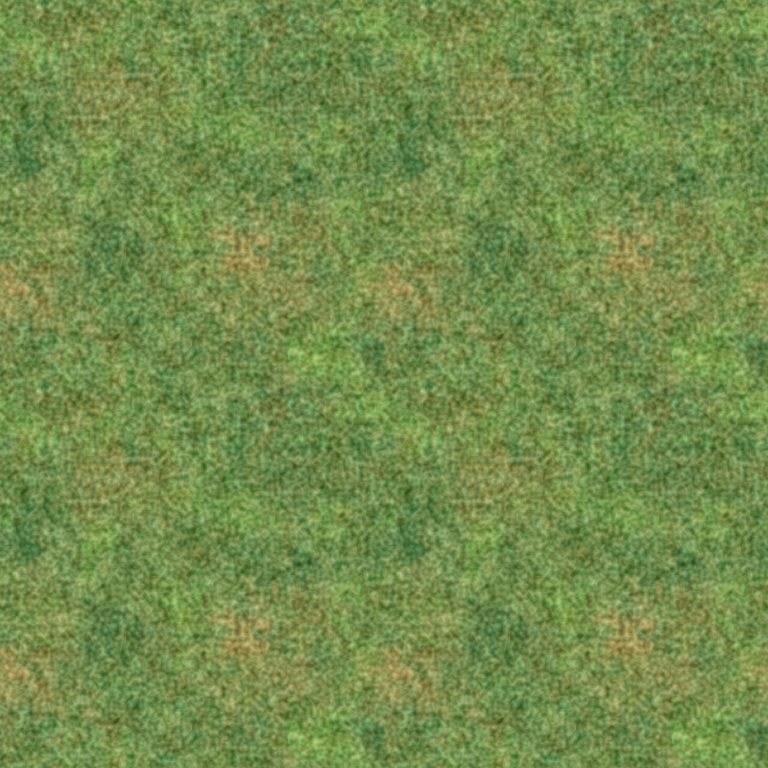
Give the GLSL for this texture, as a WebGL 2 fragment shader.

```glsl
#version 300 es
precision highp float;

uniform vec2 u_resolution;
out vec4 outColor;

#define REPEATS 2.0
#define GRASS vec3(0.448, 0.558, 0.305)
#define STRAW vec3(0.670, 0.605, 0.360)
#define SHADE vec3(0.340, 0.490, 0.285)
#define LUSH vec3(0.480, 0.620, 0.305)
#define OLIVE vec3(0.485, 0.530, 0.290)
#define GRAIN_CELLS 80.0
#define GRAIN_CONTRAST 0.175
#define STRAND_LIGHT 0.040
#define HUE_SPECKLE 0.065
#define DRIFT 0.085
#define RAGGEDNESS 0.060

const float TAU = 6.2831853;

// Integer hash of a lattice point, from 0 to 1
float hash(vec2 cell, float seed) {
    uvec3 q = uvec3(cell, seed) * uvec3(1597u, 3812u, 7919u) + 1013u;
    uint h = (q.x ^ (q.y << 7) ^ q.z) * 747796405u + q.y * 28913u;
    h = ((h >> ((h >> 28) + 4u)) ^ h) * 277803737u;
    h = (h >> 22) ^ h;
    return float(h & 65535u) / 65536.0;
}

float slope(vec2 cell, vec2 offset, float cells, float seed) {
    float angle = TAU * hash(mod(cell, cells), seed);
    return dot(vec2(cos(angle), sin(angle)), offset);
}

// Gradient noise that wraps over one tile
float noise(vec2 tile, float cells, float seed) {
    vec2 p = tile * cells;
    vec2 i = floor(p);
    vec2 f = p - i;
    vec2 w = f * f * f * (f * (f * 6.0 - 15.0) + 10.0);
    vec2 e = vec2(1.0, 0.0);
    float low = mix(slope(i, f, cells, seed),
                    slope(i + e.xy, f - e.xy, cells, seed), w.x);
    float high = mix(slope(i + e.yx, f - e.yx, cells, seed),
                     slope(i + e.xx, f - e.xx, cells, seed), w.x);
    return mix(low, high, w.y);
}

float fbm(vec2 tile, float cells, float seed) {
    float sum = 0.0;
    float gain = 1.0;
    for (int k = 0; k < 4; k++) {
        sum += gain * noise(tile, cells, seed + float(k));
        cells *= 2.0;
        gain *= 0.65;
    }
    return sum;
}

// Soft round spot: centre, radius, strength
float spot(vec2 tile, vec4 s) {
    vec2 d = fract(tile - s.xy + 0.5) - 0.5;
    return s.w * exp(-dot(d, d) / (s.z * s.z));
}

const vec4 DRY[8] = vec4[8](
    vec4(0.64, 0.35, 0.080, 1.00), vec4(0.04, 0.23, 0.085, 0.95),
    vec4(0.78, 0.22, 0.075, 0.50), vec4(0.61, 0.13, 0.060, 0.45),
    vec4(0.16, 0.37, 0.050, 0.50), vec4(0.82, 0.40, 0.055, 0.35),
    vec4(0.30, 0.74, 0.110, 0.35), vec4(0.20, 0.16, 0.060, 0.30));
const vec4 DAMP[4] = vec4[4](
    vec4(0.29, 0.25, 0.110, 0.50), vec4(0.82, 0.77, 0.110, 0.60),
    vec4(0.60, 0.74, 0.080, 0.45), vec4(0.01, 0.60, 0.090, 0.55));

void main() {
    vec2 tile = fract(gl_FragCoord.xy / u_resolution * REPEATS);

    // Broad drifts of lush, shaded and olive grass
    float meadow = fbm(tile, 5.0, 11.0);
    vec3 color = mix(GRASS, LUSH, smoothstep(0.0, 0.5, meadow));
    color = mix(color, SHADE, smoothstep(0.0, 0.6, -meadow) * 0.75);
    color = mix(color, OLIVE, smoothstep(0.0, 0.5, fbm(tile, 6.0, 16.0)) * 0.7);
    color += DRIFT * fbm(tile, 11.0, 81.0);

    // Ragged dry and damp spots
    vec2 warp = vec2(fbm(tile, 12.0, 21.0), fbm(tile, 12.0, 31.0));
    vec2 ragged = tile + RAGGEDNESS * warp;
    float dry = 0.0;
    float damp = 0.0;
    for (int k = 0; k < DRY.length(); k++) dry += spot(ragged, DRY[k]);
    for (int k = 0; k < DAMP.length(); k++) damp += spot(ragged, DAMP[k]);
    float breakup = 0.85 + 0.7 * noise(tile, 26.0, 41.0);
    color = mix(color, SHADE, clamp(damp * breakup, 0.0, 1.0));
    color = mix(color, STRAW, clamp(dry * breakup, 0.0, 0.9));

    // Fine grain of blades at three sizes
    float grain = noise(tile, GRAIN_CELLS, 51.0)
                + 0.8 * noise(tile, 54.0, 52.0)
                + 0.6 * noise(tile, 27.0, 53.0);
    color += GRAIN_CONTRAST * grain * vec3(1.02, 1.0, 0.92);

    // Thin pale strands along the zero lines of bent noise
    vec2 bent = tile + 0.012 * vec2(noise(tile, 40.0, 61.0), noise(tile, 40.0, 62.0));
    float strand = 1.0 - smoothstep(0.0, 0.16, abs(noise(bent, 46.0, 63.0)));
    color += STRAND_LIGHT * (strand - 0.35) * vec3(1.0, 1.0, 0.85);

    // Small shifts between reddish and bluish blades
    float hue = noise(tile, 58.0, 71.0) + 0.8 * noise(tile, 22.0, 72.0);
    color += HUE_SPECKLE * hue * vec3(1.0, -0.25, -0.35);

    outColor = vec4(clamp(color, 0.0, 1.0), 1.0);
}
```
